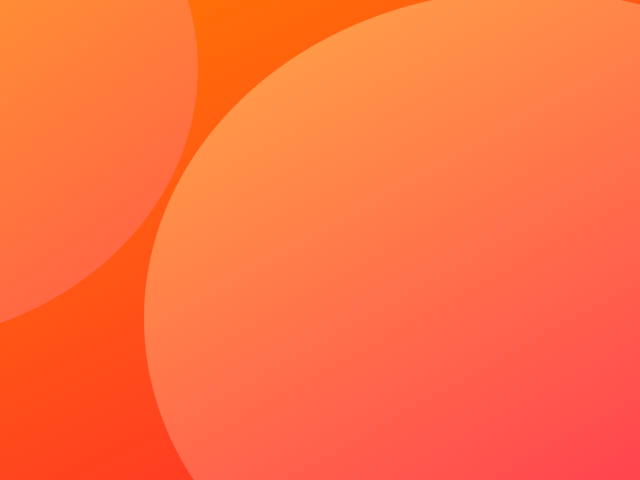
Reproduce this background procedurally as a Shadertoy shader.

```glsl
// Two large gradient ellipses over a warm orange-to-red diagonal background.

// Approximate signed distance to an axis-aligned ellipse.
float ellipseDistance(vec2 p, vec2 center, vec2 radii) {
    vec2 q = p - center;
    float k = length(q / radii);
    return k * (k - 1.0) / max(length(q / (radii * radii)), 1e-4);
}

// Linear blend between two colours along the segment start-end.
vec3 linearGradient(vec2 p, vec2 start, vec2 end, vec3 startColor, vec3 endColor) {
    vec2 axis = end - start;
    float t = clamp(dot(p - start, axis) / dot(axis, axis), 0.0, 1.0);
    return mix(startColor, endColor, t);
}

// Coverage of a shape, smoothed over about one pixel.
float coverage(float dist, float pixel) {
    return smoothstep(0.75 * pixel, -0.75 * pixel, dist) ;
}

void mainImage(out vec4 fragColor, in vec2 fragCoord) {
    // Canvas height is one unit
    vec2 p = fragCoord / iResolution.y;
    float pixel = 1.0 / iResolution.y;

    // Background
    vec3 color = linearGradient(p, vec2(0.0, 1.0), vec2(0.471, -0.003),
                                vec3(1.0, 0.47, 0.01), vec3(1.0, 0.23, 0.14));

    // Upper-left ellipse
    vec3 smallFill = linearGradient(p, vec2(0.0, 1.0), vec2(0.34, 0.51),
                                    vec3(1.0, 0.55, 0.21), vec3(1.0, 0.40, 0.265));
    float smallDist = ellipseDistance(p, vec2(-0.260, 0.858), vec2(0.672, 0.576));
    color = mix(color, smallFill, coverage(smallDist, pixel));

    // Main ellipse
    vec3 largeFill = linearGradient(p, vec2(0.556, 0.861), vec2(1.147, -0.201),
                                    vec3(1.0, 0.60, 0.28), vec3(1.0, 0.24, 0.31));
    float largeDist = ellipseDistance(p, vec2(1.097, 0.337), vec2(0.797, 0.684));
    color = mix(color, largeFill, coverage(largeDist, pixel));

    fragColor = vec4(color, 1.0);
}
```
